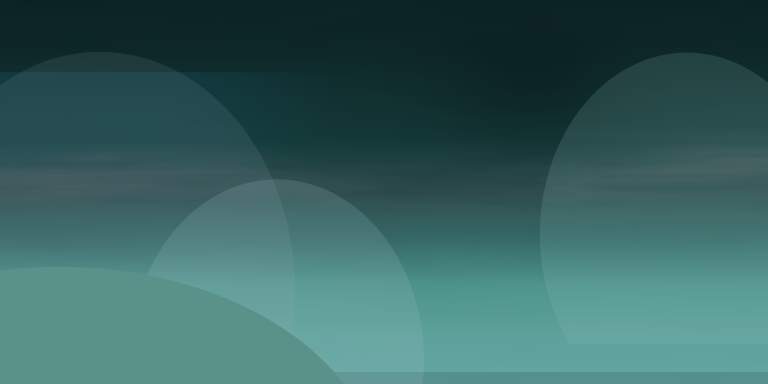
A Shadertoy shader for this background:

```glsl
// Dusky teal sky with brushed cloud streaks, translucent ovals and a rounded hill.
#define OVAL_SIZE vec2(0.383, 0.473)
#define HILL_COLOR vec3(0.353, 0.571, 0.541)
#define HAZE_COLOR vec3(0.285, 0.330, 0.345)
#define PANEL_LIFT vec3(0.008, 0.052, 0.072)
#define STREAK_SCALE vec2(2.2, 24.0)
#define STREAK_STRENGTH 0.045
#define WARP_STRENGTH 0.028
#define SHORE_HEIGHT 0.031

vec2 hashGradient(vec2 cell) {
    vec2 h = vec2(dot(cell, vec2(127.1, 311.7)), dot(cell, vec2(269.5, 183.3)));
    return 2.0 * fract(sin(h) * 43758.5) - 1.0;
}

float gradientNoise(vec2 p) {
    vec2 i = floor(p), f = fract(p);
    vec2 u = f * f * f * (f * (f * 6.0 - 15.0) + 10.0);
    vec2 e = vec2(0.0, 1.0);
    float low = mix(dot(hashGradient(i), f),
                    dot(hashGradient(i + e.yx), f - e.yx), u.x);
    float high = mix(dot(hashGradient(i + e.xy), f - e.xy),
                     dot(hashGradient(i + e.yy), f - e.yy), u.x);
    return mix(low, high, u.y);
}

float fbm(vec2 p) {
    float sum = 0.0, amplitude = 0.6;
    for (int i = 0; i < 4; i++) {
        sum += amplitude * gradientNoise(p);
        p = p * 2.03 + 17.3;
        amplitude *= 0.5;
    }
    return sum;
}

// Coverage of an axis-aligned ellipse, smoothed over about one pixel
float ellipseMask(vec2 p, vec2 center, vec2 radius) {
    vec2 q = (p - center) / radius;
    float k = length(q);
    float d = k * (k - 1.0) / max(length(q / radius), 1e-4);
    float pixel = 1.0 / iResolution.y;
    return smoothstep(0.7 * pixel, -0.7 * pixel, d);
}

// Coverage above a horizontal line
float aboveLine(float y, float line) {
    float pixel = 1.0 / iResolution.y;
    return smoothstep(-0.7 * pixel, 0.7 * pixel, y - line);
}

// Evenly spaced sky colours from bottom to top
vec3 skyGradient(float y) {
    vec3 stops[9] = vec3[9](
        vec3(0.388, 0.650, 0.635), vec3(0.370, 0.632, 0.610),
        vec3(0.306, 0.580, 0.550), vec3(0.212, 0.412, 0.400),
        vec3(0.165, 0.290, 0.294), vec3(0.082, 0.226, 0.224),
        vec3(0.067, 0.190, 0.190), vec3(0.051, 0.150, 0.150),
        vec3(0.050, 0.138, 0.138));
    float t = clamp(y, 0.0, 1.0) * 8.0;
    int i = min(int(t), 7);
    return mix(stops[i], stops[i + 1], t - float(i));
}

float bell(float x, float center, float width) {
    float d = (x - center) / width;
    return exp(-d * d);
}

vec3 paintSky(vec2 p) {
    float broad = fbm(p * vec2(1.6, 7.0) + 3.7);
    float streak = fbm(p * STREAK_SCALE + vec2(broad * 1.5, 9.1));
    vec3 color = skyGradient(p.y + WARP_STRENGTH * (broad + 0.5 * streak));

    // Dark patch in the upper right
    float shade = bell(p.x, 1.38, 0.24) * bell(p.y, 0.76, 0.14);
    color *= 1.0 - 0.22 * shade;

    // Warm haze band that dips in the middle and rises at the sides
    float bandHeight = 0.535 - 0.04 * bell(p.x, 1.15, 0.35) + 0.04 * smoothstep(1.4, 2.0, p.x);
    float sides = 0.25 + 0.3 * smoothstep(0.75, 0.2, p.x) + 0.35 * smoothstep(1.35, 1.9, p.x);
    float haze = bell(p.y + 0.04 * broad, bandHeight, 0.055);
    color = mix(color, HAZE_COLOR, haze * sides * clamp(0.8 + 1.4 * streak, 0.0, 1.0));

    // Brush marks, strongest around the haze
    float marks = 0.25 + 0.75 * bell(p.y, 0.52, 0.12);
    color += STREAK_STRENGTH * streak * marks;

    // Cool panel on the left with a crisp upper edge
    float panel = (1.0 - aboveLine(p.y, 0.8125)) * smoothstep(0.4, 0.82, p.y);
    color += PANEL_LIFT * panel * smoothstep(0.95, 0.4, p.x);
    return color;
}

void mainImage(out vec4 fragColor, in vec2 fragCoord) {
    vec2 p = fragCoord / iResolution.xy * vec2(2.0, 1.0);
    vec3 color = paintSky(p);

    // Darker shore strip
    color *= mix(0.87, 1.0, aboveLine(p.y, SHORE_HEIGHT));

    // Translucent ovals; the right one has a flat base
    float leftOval = ellipseMask(p, vec2(0.26, 0.245), vec2(0.508, 0.62));
    float middleOval = ellipseMask(p, vec2(0.721, 0.06), OVAL_SIZE);
    float rightOval = ellipseMask(p, vec2(1.789, 0.39), OVAL_SIZE) * aboveLine(p.y, 0.104);
    color = mix(color, vec3(0.58, 0.67, 0.72), 0.13 * leftOval);
    color = mix(color, vec3(0.58, 0.74, 0.75), 0.20 * middleOval);
    color = mix(color, vec3(0.55, 0.76, 0.74), 0.17 * rightOval);

    // Foreground hill
    float hill = ellipseMask(p, vec2(0.156, -0.26), vec2(0.833, 0.565));
    color = mix(color, HILL_COLOR, hill);
    fragColor = vec4(color, 1.0);
}
```
